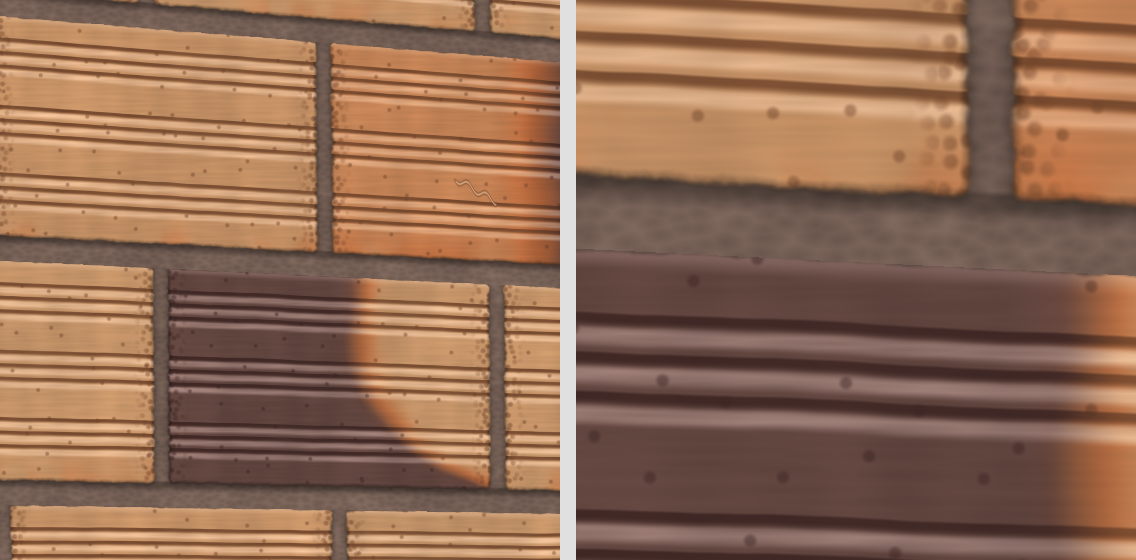
Left, the full canvas; right, a detail of the centre.
Reproduce this texture procedurally as a WebGL 2 fragment shader.

```glsl
#version 300 es
precision highp float;
// Ribbed tan clay bricks in running bond, slightly skewed, with scorched patches.
uniform vec2 u_resolution;
out vec4 outColor;

const float ROW_PITCH = 0.4365;
const float COL_PITCH = 0.6;
const vec2 BRICK_HALF = vec2(0.287, 0.196);

const vec3 CLAY = vec3(0.77, 0.58, 0.41);
const vec3 CLAY_LIGHT = vec3(0.91, 0.74, 0.59);
const vec3 CLAY_GROOVE = vec3(0.43, 0.26, 0.16);
const vec3 BURNT = vec3(0.38, 0.27, 0.245);
const vec3 BURNT_LIGHT = vec3(0.62, 0.50, 0.47);
const vec3 BURNT_GROOVE = vec3(0.23, 0.14, 0.13);
const vec3 EMBER = vec3(0.72, 0.36, 0.18);
const vec3 MORTAR = vec3(0.46, 0.375, 0.335);

vec2 hash2(vec2 p) {
  return fract(sin(vec2(dot(p, vec2(127.1, 311.7)), dot(p, vec2(269.5, 183.3)))) * 43758.5);
}

// Distance to the nearest scattered cell point.
float cellular(vec2 p) {
  vec2 cell = floor(p);
  float nearest = 2.0;
  for (int j = -1; j <= 1; j++)
    for (int i = -1; i <= 1; i++) {
      vec2 c = cell + vec2(i, j);
      nearest = min(nearest, length(c + hash2(c) - p));
    }
  return nearest;
}

// Smooth stains from rotated, layered sines, about -1 to 1.
float stains(vec2 p) {
  float sum = 0.0, amp = 0.5;
  for (int i = 0; i < 5; i++) {
    sum += amp * sin(p.x + 1.7 * sin(p.y * 0.8)) * cos(p.y + 1.3 * sin(p.x * 0.7));
    p = mat2(1.3, 1.2, -1.2, 1.3) * p + 2.3;
    amp *= 0.62;
  }
  return sum;
}

float roundedBox(vec2 p, vec2 halfSize, float radius) {
  vec2 q = abs(p) - halfSize + radius;
  return length(max(q, 0.0)) + min(max(q.x, q.y), 0.0) - radius;
}

float segment(vec2 p, vec2 a, vec2 b) {
  vec2 ab = b - a;
  return length(p - a - ab * clamp(dot(p - a, ab) / dot(ab, ab), 0.0, 1.0));
}

// Three groups of three ribs: x is highlight, y is groove shadow.
vec2 ribs(float t) {
  float s = fract((t - 0.095) / 0.307) * 5.0;
  float f = fract(s);
  float ribbed = step(0.095, t) * step(s, 3.0);
  float light = smoothstep(0.28, 0.55, f) * (1.0 - smoothstep(0.68, 0.98, f));
  float groove = smoothstep(0.0, 0.1, f) * (1.0 - smoothstep(0.2, 0.46, f));
  return vec2(light, groove) * ribbed;
}

// Burn depth, in canvas units: positive inside the scorched part.
float scorch(vec2 id, float u, float t) {
  if (id == vec2(0.0, 2.0)) return 0.355 + 0.24 * pow(t, 4.0) - u;
  if (id == vec2(0.0, 1.0)) return (u - 0.385) * 0.55;
  return -1.0;
}

vec3 brickColor(vec2 id, float u, float t, vec2 p) {
  vec2 rib = ribs(t + 0.003 * stains(p * vec2(14.0, 3.0)));
  float stain = stains(p * vec2(13.0, 9.0) + id * 5.0);
  float streak = cellular(p * vec2(9.0, 150.0)) - 0.5;
  float column = sin(p.x * 31.0 + id.y) * sin(p.x * 73.0);
  float burn = scorch(id, u, t) + 0.012 * stain;
  float burnt = smoothstep(-0.022, 0.028, burn);
  float ember = exp(-pow((burn + 0.008) / 0.026, 2.0));
  float warmth = id == vec2(0.0, 1.0) ? 0.35 : 0.08 * hash2(id).x;
  warmth += 0.3 * smoothstep(0.82, 1.0, t) * smoothstep(0.0, 0.6, stain + 0.2);

  // Clay and scorched tones share one relief.
  vec3 base = mix(mix(CLAY, EMBER, warmth), BURNT, burnt);
  base = mix(base, EMBER * (1.0 - 0.3 * burnt), 0.6 * ember);
  vec3 light = mix(mix(CLAY_LIGHT, EMBER, warmth * 0.6), BURNT_LIGHT, burnt);
  vec3 groove = mix(CLAY_GROOVE, BURNT_GROOVE, burnt);
  vec3 color = mix(base, light, rib.x * (0.85 + 0.3 * streak));
  color = mix(color, groove, rib.y * (0.85 + 0.15 * stain));
  color *= 1.0 + 0.06 * stain + 0.07 * streak + 0.025 * column;

  // Pale top arris, dirty ends and small pits.
  color = mix(color, light, 0.5 * (1.0 - smoothstep(0.0, 0.035, t)));
  float ends = 1.0 - smoothstep(0.012, 0.055, min(u, COL_PITCH - u));
  float dirt = 1.0 - smoothstep(0.15, 0.5, cellular(p * 75.0));
  color = mix(color, groove, dirt * ends * 0.55);
  float pit = 1.0 - smoothstep(0.03, 0.09, cellular(p * 17.0));
  return mix(color, groove, 0.45 * pit);
}

void main() {
  vec2 p = gl_FragCoord.xy / u_resolution;
  p.y = 1.0 - p.y;
  float blur = max(0.0025, 1.0 / u_resolution.y);

  // Courses slope more towards the top.
  float level = (p.y - 0.084 * p.x) / (1.0 - 0.076 * p.x);
  float row = floor((level - 0.0286) / ROW_PITCH) + 1.0;
  float v = level - 0.0286 - (row - 1.0) * ROW_PITCH;
  float across = p.x - 0.26 - 0.305 * mod(row, 2.0) - 0.014 * row - 0.008 * (v - 0.2);
  vec2 id = vec2(floor(across / COL_PITCH), row);
  float u = across - id.x * COL_PITCH;
  float t = v / (2.0 * BRICK_HALF.y);

  // Mortar with grit and the shade cast under each course.
  float grit = cellular(p * vec2(65.0, 110.0)) - 0.5;
  vec3 color = MORTAR * (1.0 + 0.16 * grit + 0.09 * stains(p * 22.0));
  float drop = v - 2.0 * BRICK_HALF.y;
  color *= 1.0 - 0.28 * smoothstep(-0.005, 0.0, drop) * (1.0 - smoothstep(0.004, 0.018, drop));

  // Bricks with worn edges and a thin dark outline.
  float wear = 0.0022 * stains(p * 75.0) + 0.0015 * ribs(t).y;
  float d = roundedBox(vec2(u - 0.5 * COL_PITCH, v - BRICK_HALF.y), BRICK_HALF, 0.008) + wear;
  color *= 1.0 - 0.3 * exp(-max(d, 0.0) / 0.004);
  vec3 brick = brickColor(id, u, t, p);
  brick *= 1.0 - 0.3 * smoothstep(-0.007, 0.0, d) * smoothstep(0.02, 0.06, t);
  color = mix(color, brick, 1.0 - smoothstep(-blur, blur, d));

  // One pale, wavering scratch.
  vec2 wave = vec2(0.0, 0.006 * sin(p.x * 190.0));
  float scratch = segment(p + wave, vec2(0.815, 0.32), vec2(0.885, 0.36));
  color = mix(color, CLAY_GROOVE, 0.5 * (1.0 - smoothstep(0.002, 0.006, scratch)));
  color = mix(color, CLAY_LIGHT, 0.7 * (1.0 - smoothstep(0.0, 0.003, scratch)));

  outColor = vec4(clamp(color, 0.0, 1.0), 1.0);
}
```
